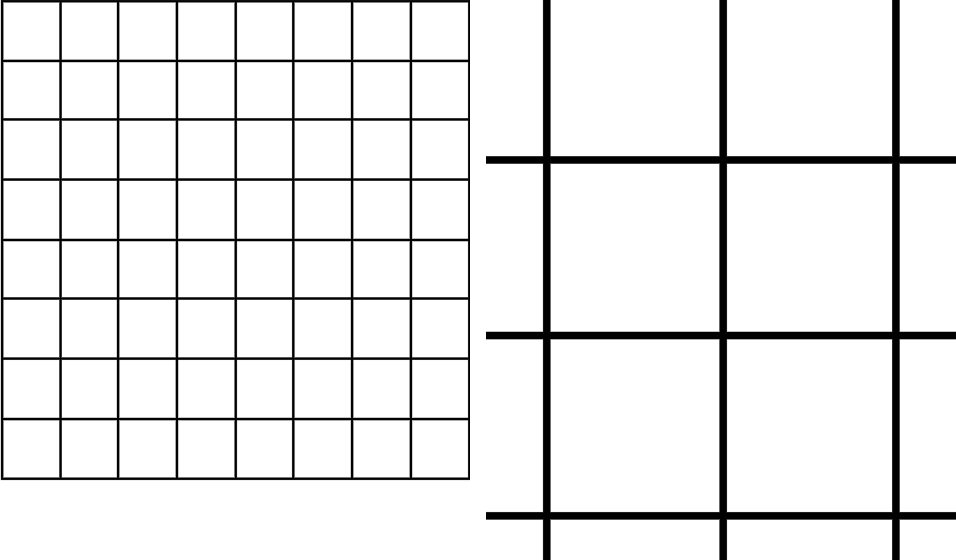
Left, the full canvas; right, a detail of the centre.
Reproduce this pattern procedurally as a WebGL 2 fragment shader.

```glsl
#version 300 es
precision highp float;

uniform vec2 u_resolution;
out vec4 fragColor;

const vec3 PAPER = vec3(1.0);
const vec3 INK = vec3(0.004);
const vec2 CELLS = vec2(8.0, 8.0);             // columns, rows
const vec2 TOP_LEFT = vec2(0.0046, 0.9978);    // grid corners, canvas fractions
const vec2 BOTTOM_RIGHT = vec2(0.9985, 0.1451);
const float LINE_WIDTH = 0.0045;               // fraction of canvas height
const float EDGE_SOFTNESS = 0.75;              // half-width of an edge ramp, pixels
const vec2 SHIFT_SECOND = vec2(0.014, 0.0195); // uneven spacing, in cells
const vec2 SHIFT_THIRD = vec2(0.007, 0.0125);

// Every second and third line of a triple sits slightly early; the border stays put.
vec2 linePosition(vec2 index) {
    vec2 phase = mod(index, 3.0);
    vec2 second = step(1.5, phase);
    vec2 third = 1.0 - step(0.5, phase);
    vec2 interior = step(0.5, index) * step(index, CELLS - 0.5);
    return index - interior * (second * SHIFT_SECOND + third * SHIFT_THIRD);
}

// Signed distance to an axis-aligned box.
float boxDistance(vec2 p, vec2 halfSize) {
    vec2 d = abs(p) - halfSize;
    return length(max(d, 0.0)) + min(max(d.x, d.y), 0.0);
}

void main() {
    vec2 uv = gl_FragCoord.xy / u_resolution;
    vec2 heightUnits = u_resolution / u_resolution.y;
    float halfLine = 0.5 * LINE_WIDTH;

    // Grid coordinates run from the top left corner.
    vec2 cell = (uv - TOP_LEFT) / (BOTTOM_RIGHT - TOP_LEFT) * CELLS;
    vec2 cellSize = abs(BOTTOM_RIGHT - TOP_LEFT) / CELLS * heightUnits;

    // Distance to the nearest column or row line.
    vec2 index = clamp(floor(cell + 0.5), vec2(0.0), CELLS);
    vec2 toLine = abs(cell - linePosition(index)) * cellSize;
    float lineDistance = min(toLine.x, toLine.y) - halfLine;

    // Trim the lines at the outer border.
    vec2 fromCenter = (cell - 0.5 * CELLS) * cellSize;
    float frame = boxDistance(fromCenter, 0.5 * CELLS * cellSize + halfLine);
    float d = max(lineDistance, frame);

    float soft = EDGE_SOFTNESS / u_resolution.y;
    float ink = 1.0 - smoothstep(-soft, soft, d);
    fragColor = vec4(mix(PAPER, INK, ink), 1.0);
}
```
